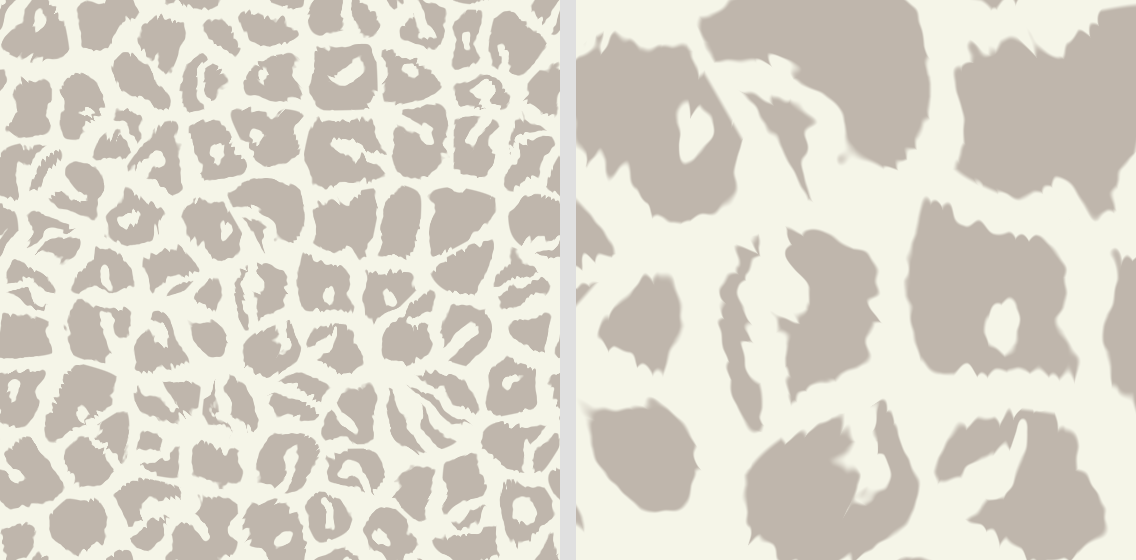
Left, the full canvas; right, a detail of the centre.
Write a Shadertoy shader that draws this pattern.

```glsl
// Seamless leopard print: rosettes grown inside the cells of a wrapping
// Voronoi grid, each with a ragged hole and up to two openings.
// Fur teeth come from streaky noise that displaces each cell's own coordinates.
#define CELLS 9.0        // rosettes per side (whole number, so it tiles)
#define JITTER 0.84      // irregularity of the cell centres
#define GAP 0.098        // half width of the ground between rosettes
#define ROUNDING 15.0    // higher gives sharper rosette corners
#define WOBBLE 0.24      // slow bending of the outlines
#define FUR_LENGTH 0.12  // length of the fur teeth
#define FUR_DENSITY 13.0 // fur teeth per cell
#define SPOT_SIZE 0.25   // cells smaller than this stay solid
#define SOFTNESS 0.0016  // edge blur in canvas units

const vec3 CREAM = vec3(0.96, 0.96, 0.91);
const vec3 TAUPE = vec3(0.75, 0.715, 0.675);
const float TAU = 6.2831853;

vec2 hash2(vec2 p) {
    p = vec2(dot(p, vec2(127.1, 311.7)), dot(p, vec2(269.5, 183.3)));
    return fract(sin(p) * 43758.5453);
}

// Smooth two-channel value noise, 0 to 1.
vec2 noise2(vec2 p) {
    vec2 i = floor(p), f = fract(p);
    f = f * f * (3.0 - 2.0 * f);
    return mix(mix(hash2(i), hash2(i + vec2(1, 0)), f.x),
               mix(hash2(i + vec2(0, 1)), hash2(i + vec2(1, 1)), f.x), f.y);
}

vec2 direction(float angle) { return vec2(cos(angle), sin(angle)); }

// Coordinates along and across an axis.
vec2 onAxis(vec2 v, vec2 axis) {
    return vec2(dot(v, axis), dot(v, vec2(-axis.y, axis.x)));
}

vec2 cellCentre(vec2 cell) {
    return cell + 0.5 + JITTER * (hash2(mod(cell, CELLS)) - 0.5);
}

// Distance to a channel that runs outward from the cell centre and widens.
float channel(vec2 v, float angle, float width) {
    vec2 q = onAxis(v, direction(angle));
    return q.x > 0.0 ? abs(q.y) - width - 0.12 * q.x : length(q) - width;
}

// Bends the local coordinates and pulls them into fur teeth.
vec2 ruffle(vec2 v, vec2 seed, float lean) {
    vec2 furAxis = direction(0.25 * TAU + lean);
    vec2 q = onAxis(v, furAxis);
    float ridge = abs(2.0 * noise2(q * vec2(3.0, FUR_DENSITY) + seed).x - 1.0);
    float patchy = smoothstep(0.2, 0.65, noise2(v * 3.0 + seed.yx).y);
    vec2 bend = noise2(v * 3.2 + seed) - 0.5;
    vec2 grain = noise2(v * 15.0 + seed) - 0.5;
    return v + WOBBLE * bend + 0.03 * grain
             + furAxis * FUR_LENGTH * (0.4 - ridge) * mix(0.3, 1.0, patchy);
}

// Signed distance in cell units, positive inside the ink.
float rosettes(vec2 p) {
    // Nearest cell
    vec2 home = floor(p), cell = home;
    float nearest = 9.0;
    for (int j = -1; j <= 1; j++)
    for (int i = -1; i <= 1; i++) {
        vec2 c = home + vec2(i, j);
        float d = length(p - cellCentre(c));
        if (d < nearest) { nearest = d; cell = c; }
    }
    vec2 id = mod(cell, CELLS);
    vec2 centre = cellCentre(cell);
    vec2 traits = hash2(id + 31.0), extra = hash2(id + 67.0);
    vec2 plain = p - centre;
    vec2 v = ruffle(plain, 20.0 * extra, 1.8 * (traits.x - 0.5));

    // Rounded border distance: ruffled, plain, and seen from the centre
    vec3 sum = vec3(0.0);
    for (int j = -2; j <= 2; j++)
    for (int i = -2; i <= 2; i++) {
        if (i == 0 && j == 0) continue;
        vec2 toward = cellCentre(cell + vec2(i, j)) - centre;
        float span = length(toward);
        vec2 n = toward / span;
        sum += exp(-ROUNDING * (0.5 * span - vec3(dot(v, n), dot(plain, n), 0.0)));
    }
    vec3 border = -log(sum) / ROUNDING;
    float ink = min(border.x - GAP, border.y - 0.35 * GAP);

    // Hole and openings; small cells remain solid spots
    float size = border.z;
    if (size > SPOT_SIZE) {
        float angle = TAU * traits.y;
        vec2 q = onAxis(v, direction(angle)) * vec2(0.8, 1.25);
        float hole = length(q) - size * mix(0.32, 0.5, extra.y);
        float width = mix(0.03, 0.075, extra.x);
        float kind = hash2(id + 93.0).x;
        if (kind < 0.68) hole = min(hole, channel(v, angle, width));
        if (kind < 0.28) hole = min(hole, channel(v, angle + 2.2 + 1.8 * extra.y, width));
        ink = min(ink, hole);
    }
    return ink;
}

void mainImage(out vec4 fragColor, in vec2 fragCoord) {
    vec2 uv = fragCoord / iResolution.xy;
    float edge = CELLS * max(SOFTNESS, 0.7 / iResolution.y);
    float ink = smoothstep(-edge, edge, rosettes(uv * CELLS));
    fragColor = vec4(mix(CREAM, TAUPE, ink), 1.0);
}
```
